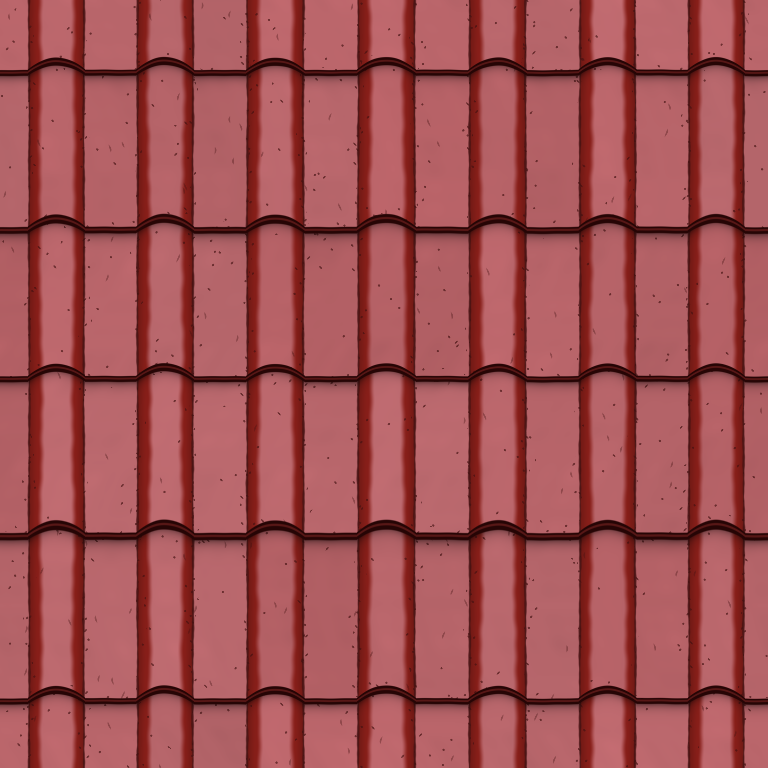
Give the GLSL for this texture, as a WebGL 2 fragment shader.

```glsl
#version 300 es
precision highp float;
// Glazed clay roof: 7 columns by 5 courses of tiles, each a raised roll beside
// a flat pan. Distances to the roll edges and to the arched course seams drive
// the shading; wrapping cellular noise and layered sines add wear.
uniform vec2 u_resolution;
out vec4 fragColor;

const float TAU = 6.2831853;
const vec2 TILES = vec2(7.0, 5.0);

// Lengths, in canvas units
const float ROLL_CENTRE = 0.0746;
const float ROLL_HALF = 0.0361;
const float ARC_RISE = 0.0150;
const float LEFT_FLANK = 0.0152;
const float RIGHT_FLANK = 0.0135;
const float FLANK_SOFT = 0.0045;
const float GROOVE_HALF = 0.0012;
const float SEAM_HALF = 0.0041;
const float SEAM_SWELL = 0.0015;
const float LIP_HALF = 0.0013;
const float SHADOW_REACH = 0.006;

// Wear
const vec2 GRIT_CELLS = vec2(150.0);
const vec2 SCRATCH_CELLS = vec2(120.0, 36.0);
const float GRIT_DENSITY = 0.012;
const float SCRATCH_DENSITY = 0.025;
const float TINT_RANGE = 0.06;

const vec3 GLAZE = vec3(0.715, 0.402, 0.422);
const vec3 FLANK_RED = vec3(0.49, 0.11, 0.09);
const vec3 LIP_RED = vec3(0.34, 0.09, 0.085);
const vec3 GROOVE_DARK = vec3(0.26, 0.065, 0.065);
const vec3 SEAM_DARK = vec3(0.15, 0.02, 0.02);

float hash(vec2 p) {
  vec3 q = fract(p.xyx * 0.1031);
  q += dot(q, q.yzx + 33.33);
  return fract((q.x + q.y) * q.z);
}

// Layered sines with whole frequencies, so t = 0 meets t = 1
float wave(float t, float phase) {
  return 0.5 * sin(TAU * 3.0 * t + phase)
       + 0.3 * sin(TAU * 11.0 * t + 2.1 * phase)
       + 0.2 * sin(TAU * 29.0 * t + 3.7 * phase);
}

// Wrapping cellular noise: distance to the nearest point, and its random id
vec2 cellular(vec2 uv, vec2 cells) {
  vec2 p = uv * cells, base = floor(p), nearest = vec2(9.0, 0.0);
  for (int j = -1; j <= 1; j++)
    for (int i = -1; i <= 1; i++) {
      vec2 cell = base + vec2(i, j), key = mod(cell, cells);
      vec2 point = cell + vec2(hash(key), hash(key + 217.0));
      float dist = distance(p, point);
      if (dist < nearest.x) nearest = vec2(dist, hash(key + 431.0));
    }
  return nearest;
}

// Soft spots around the share of cells given by density
float spots(vec2 uv, vec2 cells, float radius, float density) {
  vec2 c = cellular(uv, cells);
  return (1.0 - smoothstep(radius * 0.4, radius, c.x)) * step(c.y, density);
}

// Slightly uneven course heights
float courseShift(float y) {
  float a = TAU * (y - 0.1);
  return -0.007 * cos(a) - 0.0077 * cos(2.0 * a - 0.47);
}

// Filled below the limit, with an edge at least one pixel wide
float below(float value, float limit, float soft) {
  soft = max(soft, 0.7 / u_resolution.y);
  return 1.0 - smoothstep(limit - soft, limit + soft, value);
}

void main() {
  vec2 uv = gl_FragCoord.xy / u_resolution;

  // Column: signed offset from the nearest roll's axis
  float u = (uv.x + 0.0024 * sin(TAU * uv.x) - ROLL_CENTRE) * TILES.x;
  float column = floor(u + 0.5);
  float across = (u - column) / TILES.x;
  float columnPhase = TAU * hash(vec2(mod(column, TILES.x), 5.0));
  float edge = ROLL_HALF - abs(across) + 0.0006 * wave(uv.y, columnPhase);

  // Course: height above the nearest seam, which arches over each roll
  float bulge = max(0.0, 1.0 - pow(across / (ROLL_HALF * 1.06), 2.0));
  float y = uv.y - ARC_RISE * bulge + 0.0007 * wave(uv.x, 1.3);
  float v = (y - courseShift(y)) * TILES.y - 0.5;
  float above = (v - floor(v + 0.5)) / TILES.y;

  // Glaze: a tint per tile, faint mottling and a lighter crown
  vec2 tile = mod(vec2(floor(u + ROLL_HALF * TILES.x), floor(v)), TILES);
  float tint = hash(tile + 11.0);
  float mottle = wave(uv.x + 0.1 * sin(TAU * uv.y), 2.0) * wave(uv.y, 4.0 + tint);
  vec3 color = GLAZE * (1.0 + TINT_RANGE * (tint - 0.5) + 0.04 * mottle + 0.025 * bulge);
  color.gb *= 1.0 - 0.05 * hash(tile + 37.0);

  // Deep red flanks on both sides of the roll
  float onRoll = below(-edge, 0.0, 0.0006);
  float flankWidth = across < 0.0 ? LEFT_FLANK : RIGHT_FLANK;
  flankWidth += 0.002 * wave(uv.y, TAU * tint) + 0.002 * (tint - 0.5);
  vec3 flankColor = FLANK_RED * (0.92 + 0.16 * smoothstep(0.0, 0.012, edge));
  color = mix(color, flankColor, onRoll * below(edge, flankWidth, FLANK_SOFT));

  // Grit gathers at edges and seams; scratches lie along the slope
  float density = GRIT_DENSITY + 0.35 * exp(-abs(edge) / 0.003) + 0.2 * exp(-abs(above) / 0.006);
  vec2 bent = uv + 0.002 * vec2(sin(TAU * 37.0 * uv.y), sin(TAU * 41.0 * uv.x));
  float wear = 0.65 * spots(bent, GRIT_CELLS, 0.32, density);
  wear = max(wear, 0.35 * spots(bent, SCRATCH_CELLS, 0.2, SCRATCH_DENSITY));
  color = mix(color, GROOVE_DARK, wear);

  // Ragged dark groove where roll meets pan
  float groove = GROOVE_HALF * (1.0 + 0.5 * wave(uv.y * 3.0, columnPhase + sign(across)));
  color = mix(color, GROOVE_DARK, 0.85 * below(abs(edge), groove, 0.0011));

  // Shadow under each course, then its double dark line with a red lip
  color *= 1.0 - 0.45 * exp(min(above + SEAM_HALF, 0.0) / SHADOW_REACH) * step(above, 0.0);
  float seamHalf = SEAM_HALF + SEAM_SWELL * bulge;
  vec3 seamColor = mix(SEAM_DARK, LIP_RED, below(abs(above - 0.0006), LIP_HALF, 0.0009));
  color = mix(color, seamColor, below(abs(above), seamHalf, 0.001));

  fragColor = vec4(color, 1.0);
}
```
